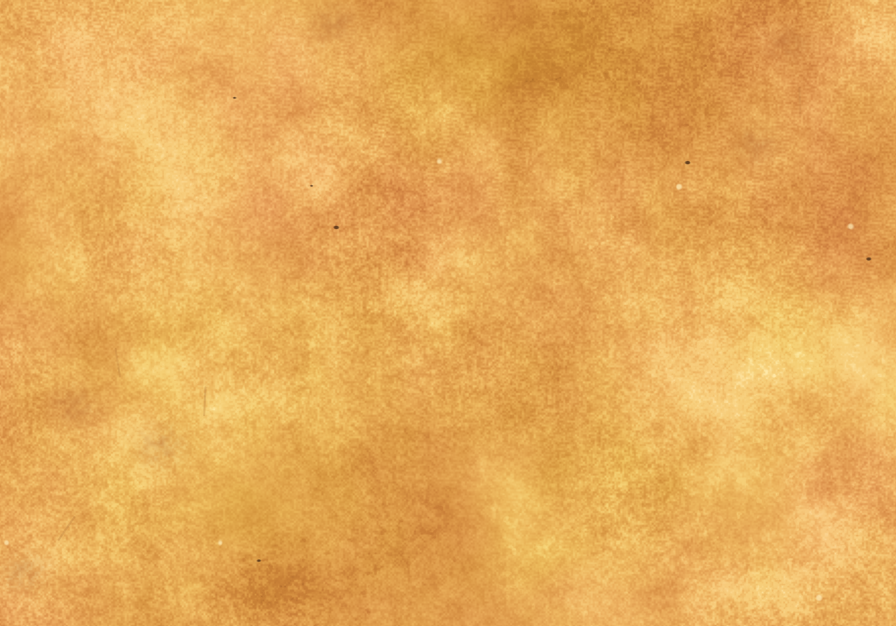
Reproduce this texture procedurally as a WebGL 2 fragment shader.

```glsl
#version 300 es
precision highp float;
// Aged ochre parchment: broad washes and cloudy blotches set one tone value,
// fine grain and flaky mottling roughen it, and a colour ramp tints it.
// A few dark flecks, pale chips, rusty stains and faint scratches lie on top.
uniform vec2 u_resolution;
out vec4 outColor;

#define CLOUD_SCALE 3.6
#define CLOUD_GAIN 0.95
#define MOTTLE_SCALE 17.0
#define MOTTLE_GAIN 0.62
#define GRAIN_SCALE 165.0
#define GRAIN_GAIN 0.80
#define TONE_BIAS 0.03
#define HUE_SHIFT 0.022
#define MARK_COUNT 6

float hash(vec2 p) {
    return fract(sin(dot(p, vec2(127.1, 311.7))) * 43758.5);
}

// Smooth value noise in -1..1
float noise(vec2 p) {
    vec2 i = floor(p), f = fract(p);
    f = f * f * (3.0 - 2.0 * f);
    float low = mix(hash(i), hash(i + vec2(1, 0)), f.x);
    float high = mix(hash(i + vec2(0, 1)), hash(i + vec2(1, 1)), f.x);
    return 2.0 * mix(low, high, f.y) - 1.0;
}

// Rotated octaves hide the lattice directions
float fbm(vec2 p) {
    float sum = 0.0, gain = 1.0;
    for (int i = 0; i < 5; i++) {
        sum += gain * noise(p);
        p = mat2(1.6, 1.2, -1.2, 1.6) * p + 7.3;
        gain *= 0.55;
    }
    return sum;
}

float wash(vec2 p, vec2 centre, vec2 size) {
    vec2 d = (p - centre) / size;
    return exp(-dot(d, d));
}

// Ochre ramp from rusty brown to pale straw, tone is about -3..3
vec3 ochre(float tone) {
    vec3 c = mix(vec3(0.58, 0.32, 0.13), vec3(0.79, 0.50, 0.22), smoothstep(-4.0, -1.6, tone));
    c = mix(c, vec3(0.85, 0.58, 0.27), clamp((tone + 1.6) / 0.9, 0.0, 1.0));
    c = mix(c, vec3(0.89, 0.64, 0.32), clamp((tone + 0.7) / 0.75, 0.0, 1.0));
    c = mix(c, vec3(0.93, 0.71, 0.375), clamp((tone - 0.05) / 0.8, 0.0, 1.0));
    c = mix(c, vec3(0.965, 0.80, 0.47), clamp((tone - 0.85) / 1.0, 0.0, 1.0));
    return mix(c, vec3(1.0, 0.91, 0.66), smoothstep(1.85, 3.8, tone));
}

void main() {
    vec2 p = gl_FragCoord.xy / u_resolution.y;
    float aspect = u_resolution.x / u_resolution.y;
    float pixel = 1.0 / u_resolution.y;

    // Broad light and dark washes
    float tone = TONE_BIAS;
    tone += 0.75 * wash(p, vec2(0.24, 0.78), vec2(0.22, 0.38));
    tone += 0.60 * wash(p, vec2(1.14, 0.42), vec2(0.28, 0.13));
    tone -= 0.60 * wash(p, vec2(0.84, 0.68), vec2(0.28, 0.34));
    tone -= 0.45 * wash(p, vec2(0.52, 0.70), vec2(0.09, 0.08));
    tone -= 0.55 * wash(p, vec2(1.32, 0.62), vec2(0.12, 0.11));

    // Clouds and smaller mottling
    float cloud = fbm(p * CLOUD_SCALE + 4.7);
    float mottle = fbm(p * MOTTLE_SCALE + 31.0);
    tone += CLOUD_GAIN * cloud + MOTTLE_GAIN * mottle * (0.65 + 0.35 * abs(cloud));

    // Fibrous grain, rougher in some patches than in others
    float rough = 0.85 + 0.35 * noise(p * 5.0 + 60.0);
    float grain = 0.65 * noise(p * GRAIN_SCALE) + 0.85 * noise(p * GRAIN_SCALE * 1.93 + 11.0);
    tone += GRAIN_GAIN * rough * grain;

    // Dark pitting and pale flakes
    float flake = noise(p * 95.0 + 17.0) + 0.6 * noise(p * 190.0 + 5.0);
    tone -= 0.8 * smoothstep(0.55, 1.2, flake) * smoothstep(0.1, -0.9, cloud);
    tone += 0.6 * smoothstep(0.45, 1.1, -flake) * smoothstep(0.0, 0.9, cloud);

    // Yellow and rusty drifts of hue
    vec3 colour = ochre(tone);
    float hue = fbm(p * 4.5 + 83.0);
    colour += HUE_SHIFT * hue * vec3(-0.25, 0.7, -0.8);

    // Scattered marks, their outlines broken by noise
    float ragged = noise(p * 120.0 + 41.0);
    for (int i = 0; i < MARK_COUNT; i++) {
        vec2 seed = vec2(float(i) + 1.0, 3.7);
        vec2 fleckAt = vec2(hash(seed) * aspect, hash(seed + 5.1));
        vec2 chipAt = vec2(hash(seed + 9.3) * aspect, hash(seed + 14.2));
        vec2 stainAt = vec2(hash(seed + 21.4) * aspect, hash(seed + 27.8));
        float size = mix(0.0015, 0.0038, hash(seed + 33.0));

        float stain = wash(p, stainAt, vec2(0.035, 0.028)) * (0.6 + 0.4 * ragged);
        colour = mix(colour, vec3(0.67, 0.36, 0.17), 0.4 * stain);
        float chip = length(p - chipAt) + 0.002 * ragged - size * 1.2;
        colour = mix(colour, vec3(1.0, 0.92, 0.70), 0.75 * (1.0 - smoothstep(-pixel, 2.0 * pixel, chip)));
        float fleck = length((p - fleckAt) * vec2(0.8, 1.2)) + 0.001 * ragged - size;
        colour = mix(colour, vec3(0.27, 0.15, 0.07), 0.8 * (1.0 - smoothstep(-pixel, pixel, fleck)));

        // Short slanted scratch trailing away from each stain
        float angle = 0.8 + 1.2 * hash(seed + 45.0);
        vec2 along = vec2(cos(angle), sin(angle));
        vec2 d = p - stainAt - 0.07;
        d -= along * clamp(dot(d, along), -0.022, 0.022);
        float scratch = 1.0 - smoothstep(0.0004, 0.0004 + 1.5 * pixel, length(d));
        colour = mix(colour, vec3(0.66, 0.42, 0.20), 0.35 * scratch * (0.6 + 0.4 * ragged));
    }
    outColor = vec4(clamp(colour, 0.0, 1.0), 1.0);
}
```
